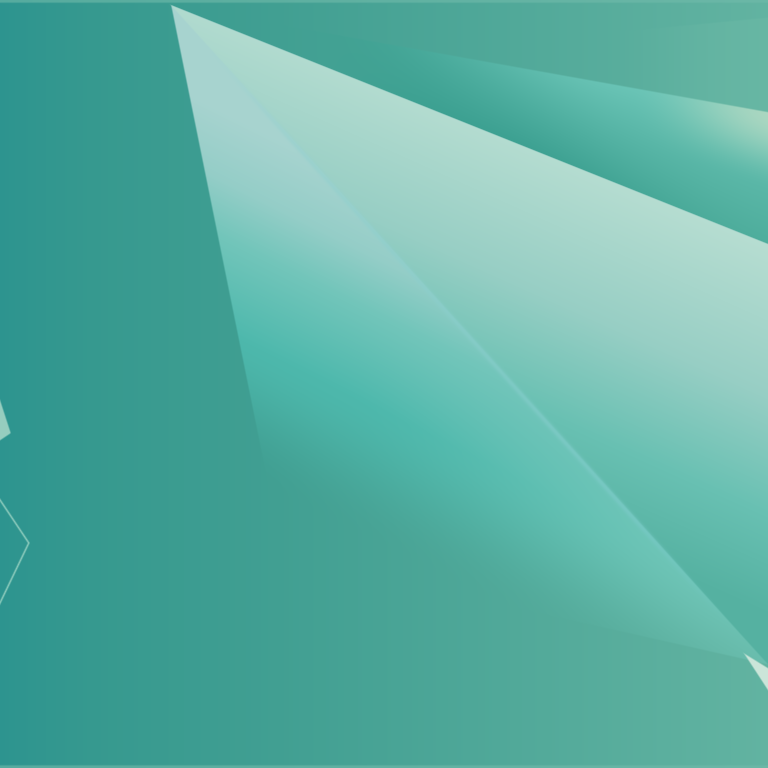
A three.js fragment shader for this background:

```glsl
varying vec2 vUv;

const float SOFT = 0.0014;

// Fan corners: shared apex, then the ends of its edges
const vec2 APEX = vec2(0.223, 0.993);
const vec2 LEFT_END = vec2(0.368, 0.277);
const vec2 CREASE_END = vec2(1.0, 0.135);
const vec2 RIGHT_END = vec2(1.0, 0.682);
const vec2 TOP_END = vec2(1.0, 0.854);

vec3 rgb(float r, float g, float b) {
  return vec3(r, g, b) / 255.0;
}

// Signed distance to the line a-b, positive on its left
float sideOf(vec2 p, vec2 a, vec2 b) {
  vec2 d = normalize(b - a);
  return d.x * (p.y - a.y) - d.y * (p.x - a.x);
}

float halfPlane(vec2 p, vec2 a, vec2 b) {
  return smoothstep(-SOFT, SOFT, sideOf(p, a, b));
}

// Counterclockwise triangle
float triangle(vec2 p, vec2 a, vec2 b, vec2 c) {
  return halfPlane(p, a, b) * halfPlane(p, b, c) * halfPlane(p, c, a);
}

float segment(vec2 p, vec2 a, vec2 b, float width) {
  vec2 pa = p - a;
  vec2 ba = b - a;
  float t = clamp(dot(pa, ba) / dot(ba, ba), 0.0, 1.0);
  return 1.0 - smoothstep(width - SOFT, width + SOFT, length(pa - ba * t));
}

// Four-colour gradient with stops at s.x to s.w
vec3 ramp(float t, vec4 s, vec3 a, vec3 b, vec3 c, vec3 d) {
  vec3 col = mix(a, b, clamp((t - s.x) / (s.y - s.x), 0.0, 1.0));
  col = mix(col, c, clamp((t - s.y) / (s.z - s.y), 0.0, 1.0));
  return mix(col, d, clamp((t - s.z) / (s.w - s.z), 0.0, 1.0));
}

vec3 backdrop(float x) {
  return ramp(x, vec4(0.0, 0.12, 0.36, 1.0),
    rgb(45.0, 148.0, 143.0), rgb(54.0, 153.0, 143.0),
    rgb(65.0, 159.0, 146.0), rgb(98.0, 179.0, 161.0));
}

vec3 leftFacet(vec2 p, vec3 base) {
  float slope = 1.0 - p.y - 0.5 * p.x;
  vec3 teal = mix(rgb(77.0, 184.0, 172.0), rgb(112.0, 198.0, 184.0), smoothstep(0.45, 0.95, p.x));
  vec3 col = ramp(slope, vec4(0.0, 0.09, 0.163, 0.286),
    rgb(167.0, 211.0, 207.0), rgb(148.0, 205.0, 199.0),
    rgb(114.0, 197.0, 186.0), teal);
  return mix(col, base, smoothstep(0.27, 0.46, slope));
}

vec3 rightFacet(vec2 p) {
  float slope = 1.0 - p.y - 0.45 * p.x;
  return ramp(slope, vec4(-0.13, 0.065, 0.22, 0.35),
    rgb(182.0, 221.0, 209.0), rgb(151.0, 206.0, 196.0),
    rgb(104.0, 192.0, 178.0), rgb(85.0, 177.0, 161.0));
}

vec3 topFacet(vec2 p, vec3 base) {
  float under = sideOf(p, TOP_END, APEX);
  float above = sideOf(p, APEX, RIGHT_END);
  float across = above / max(above + under, 0.001);
  vec3 shade = mix(rgb(60.0, 160.0, 145.0), rgb(78.0, 173.0, 156.0), smoothstep(0.65, 1.0, p.x));
  vec3 col = mix(shade, rgb(106.0, 196.0, 182.0), across * smoothstep(0.4, 0.85, p.x));
  float corner = smoothstep(0.82, 1.02, p.x) * smoothstep(0.4, 1.0, across);
  col = mix(col, rgb(172.0, 215.0, 193.0), corner);
  return mix(base, col, smoothstep(0.33, 0.58, p.x));
}

void main() {
  vec2 p = vUv;
  vec3 base = backdrop(p.x);
  vec3 col = base;

  // Faint facet in the upper corner
  float haze = halfPlane(p, vec2(1.0, 0.977), vec2(0.8, 0.958));
  col = mix(col, rgb(106.0, 184.0, 165.0), haze * smoothstep(0.8, 1.0, p.x) * 0.6 * step(0.8, p.y));

  // Folded fan
  float belowRight = halfPlane(p, RIGHT_END, APEX);
  float topMask = halfPlane(p, TOP_END, APEX) * halfPlane(p, APEX, RIGHT_END);
  float leftMask = halfPlane(p, APEX, LEFT_END) * halfPlane(p, LEFT_END, CREASE_END) * belowRight;
  float rightMask = halfPlane(p, APEX, CREASE_END) * belowRight;
  col = mix(col, topFacet(p, base), topMask);
  col = mix(col, leftFacet(p, base), leftMask);
  col = mix(col, rightFacet(p), rightMask);

  // Light along the crease
  float crease = sideOf(p, APEX, CREASE_END) + 0.002;
  float glint = exp(-crease * crease / 0.000012) * leftMask;
  glint *= smoothstep(0.25, 0.4, p.x) * (1.0 - smoothstep(0.8, 0.97, p.x));
  col = mix(col, mix(rgb(175.0, 215.0, 211.0), rgb(110.0, 198.0, 196.0), p.x), glint * 0.65);

  // Small shapes at the sides
  float chip = triangle(p, vec2(-0.01, 0.42), vec2(0.014, 0.436), vec2(-0.01, 0.51));
  col = mix(col, rgb(150.0, 205.0, 191.0), chip);
  vec2 tip = vec2(0.0375, 0.293);
  float outline = max(segment(p, vec2(-0.01, 0.364), tip, 0.001), segment(p, tip, vec2(-0.01, 0.194), 0.001));
  col = mix(col, rgb(156.0, 212.0, 196.0), outline * 0.85);
  float sliver = triangle(p, vec2(0.969, 0.149), vec2(1.031, 0.054), vec2(1.031, 0.111));
  col = mix(col, rgb(203.0, 229.0, 217.0), sliver);

  // Thin pale rims at top and bottom
  float rim = 1.0 - smoothstep(0.002, 0.005, min(p.y, 1.0 - p.y));
  col = mix(col, rgb(112.0, 186.0, 170.0), rim * 0.6);

  gl_FragColor = vec4(col, 1.0);
}
```
